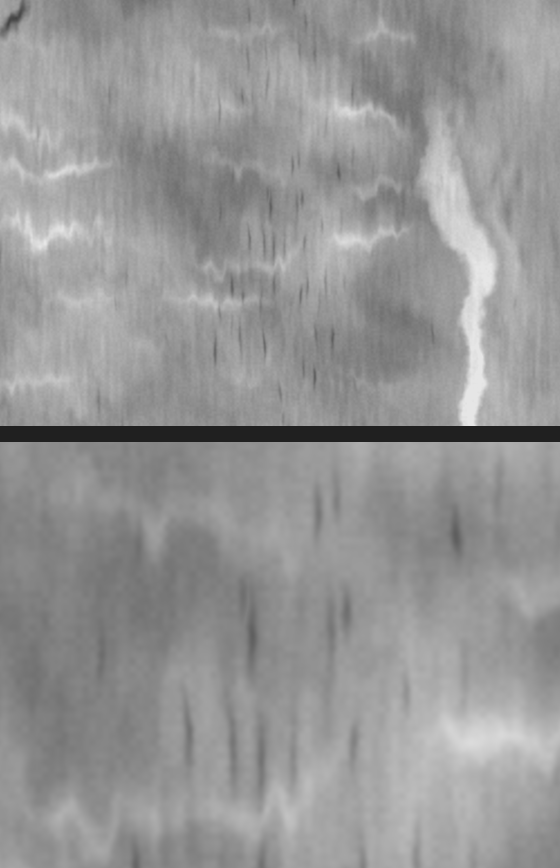
Top, the full canvas; bottom, a detail of the centre.
This texture is drawn by a Shadertoy shader. Its source:

```glsl
// Weathered grey rock face: soft clouds, pale crests, a bright vertical plume and dark drips.
#define BASE_GREY 0.583
#define CLOUD_GAIN 0.40
#define STREAK_GAIN 0.075
#define GRAIN_GAIN 0.030
#define CREST_GAIN 0.21
#define PLUME_GAIN 0.23
#define DRIP_GAIN 0.17
#define SMEAR 0.035
#define CREST_ROWS 6
#define CREST_COLUMNS 3

// Integer hash of a lattice point, 0 to 1
float hash(vec2 cell) {
    uvec2 q = uvec2(ivec2(cell) + 4096) * uvec2(1597u, 3571u);
    uint n = (q.x ^ (q.y << 9)) * 48271u;
    n = (n ^ (n >> 15)) * 69621u;
    n = (n ^ (n >> 13)) * 40692u;
    return float((n >> 8) & 65535u) / 65535.0;
}

float noise(vec2 p) {
    vec2 i = floor(p), f = fract(p);
    f = f * f * (3.0 - 2.0 * f);
    return mix(mix(hash(i), hash(i + vec2(1, 0)), f.x),
               mix(hash(i + vec2(0, 1)), hash(i + vec2(1, 1)), f.x), f.y);
}

float fbm(vec2 p) {
    float sum = 0.0, gain = 0.5;
    for (int i = 0; i < 5; i++) {
        sum += gain * noise(p);
        p = mat2(1.6, 1.2, -1.2, 1.6) * p + 17.0;
        gain *= 0.5;
    }
    return sum / 0.97;
}

float bell(float x, float width) {
    x /= width;
    return exp(-x * x);
}

// Short, bent pale strokes, jittered on a loose grid
float crests(vec2 p) {
    float light = 0.0;
    for (int row = 0; row < CREST_ROWS; row++)
    for (int col = 0; col < CREST_COLUMNS; col++) {
        vec2 id = vec2(col, row);
        vec2 centre = vec2(0.16 + 0.34 * id.x, 0.11 + 0.155 * id.y);
        centre += (vec2(hash(id + 20.0), hash(id + 40.0)) - 0.5) * vec2(0.2, 0.1);
        float halfLength = 0.08 + 0.11 * hash(id + 60.0);
        float u = (p.x - centre.x) / halfLength;
        float tilt = 0.09 * (hash(id + 80.0) - 0.65);
        float bend = 0.07 * (hash(id + 100.0) - 0.4);
        float d = p.y - centre.y - tilt * u - bend * u * u;
        float ends = 1.0 - smoothstep(0.3, 1.0, abs(u));
        float strength = 0.2 + 0.8 * hash(id + 120.0);
        light = max(light, strength * ends * (0.75 * bell(d, 0.016) + 0.25 * bell(d, 0.045)));
    }
    return light * (1.0 - smoothstep(0.9, 1.0, p.x));
}

// Bright trunk with a ragged shoulder, a side branch and a wide haze
float plume(vec2 p) {
    float h = p.y;
    float centre = 1.035 + 0.07 * smoothstep(0.0, 0.25, 0.6 - h) - 0.015 * smoothstep(0.0, 0.25, 0.25 - h);
    float width = 0.022 + 0.042 * bell(h - 0.51, 0.09) + 0.014 * bell(h - 0.36, 0.10);
    float rise = 1.0 - smoothstep(0.55, 0.86, h);
    float trunk = (1.0 - smoothstep(0.55, 1.35, abs(p.x - centre) / width)) * rise;
    float branch = bell(p.x - 1.19 + 0.12 * (h - 0.38), 0.022) * bell(h - 0.38, 0.15);
    float haze = bell(p.x - 1.11, 0.10) * (1.0 - smoothstep(0.6, 0.95, h));
    return trunk + 0.35 * branch + 0.28 * haze;
}

// Dark upright flecks, one possible per cell
float drips(vec2 p, vec2 size, float chance) {
    vec2 home = floor(p / size);
    float dark = 0.0;
    for (int j = -1; j <= 1; j++)
    for (int i = -1; i <= 1; i++) {
        vec2 id = home + vec2(i, j);
        vec2 jitter = vec2(hash(id + 200.0), hash(id + 300.0));
        vec2 d = (p / size - id - jitter) / vec2(0.16, 0.20 + 0.25 * hash(id + 400.0));
        float present = smoothstep(0.0, 0.12, chance - hash(id + 500.0));
        dark = max(dark, present * (0.4 + 0.6 * hash(id + 600.0)) * exp(-dot(d, d)));
    }
    return dark;
}

void mainImage(out vec4 fragColor, in vec2 fragCoord) {
    vec2 p = fragCoord / iResolution.y;

    // Ragged outlines, dragged vertically
    float smear = noise(p * vec2(75.0, 6.0)) - 0.5;
    vec2 warp = vec2(fbm(p * 8.0), fbm(p * 8.0 + 50.0)) - 0.5;
    vec2 w = p + 0.10 * warp + vec2(0.0, SMEAR * smear);

    // Clouds stretched down to the right, calmer on the right side
    float right = smoothstep(1.08, 1.22, p.x);
    float cloud = fbm(vec2((w.x + w.y) * 4.2, (w.x - w.y) * 2.8) + 9.0) - 0.5;
    float grey = BASE_GREY + CLOUD_GAIN * cloud * (1.0 - 0.45 * right) + 0.045 * right;
    grey -= 0.05 * bell(w.x + w.y - 1.68, 0.07) * smoothstep(0.5, 0.7, p.y);

    // Fine upright streaks and grain
    float streak = 0.6 * noise(p * vec2(95.0, 11.0) + 31.0) + 0.4 * noise(p * vec2(150.0, 32.0));
    grey += STREAK_GAIN * (streak - 0.5) * (0.5 + noise(p * 5.0 + 70.0));
    grey += GRAIN_GAIN * (noise(p * 190.0) - 0.5);

    // Pale forms
    grey += CREST_GAIN * crests(w) * (0.65 + 0.7 * noise(p * 22.0));
    grey += PLUME_GAIN * plume(w);

    // Drips gather in a middle column and along the right side
    vec2 ragged = p + 0.022 * warp;
    float thinChance = 0.08 + 0.38 * bell(p.x - 0.66, 0.13);
    float broadChance = 0.04 + 0.34 * bell(p.x - 1.19, 0.10);
    grey -= DRIP_GAIN * drips(ragged, vec2(0.024, 0.075), thinChance);
    grey -= 0.7 * DRIP_GAIN * drips(ragged + 3.0, vec2(0.065, 0.095), broadChance);

    // Deep pit in the upper left corner
    vec2 pit = w - vec2(0.04, 0.96);
    grey -= 0.36 * bell(length(vec2(pit.x - 0.3 * pit.y, 0.42 * pit.y)), 0.015);

    fragColor = vec4(vec3(clamp(grey, 0.12, 0.90)), 1.0);
}
```
